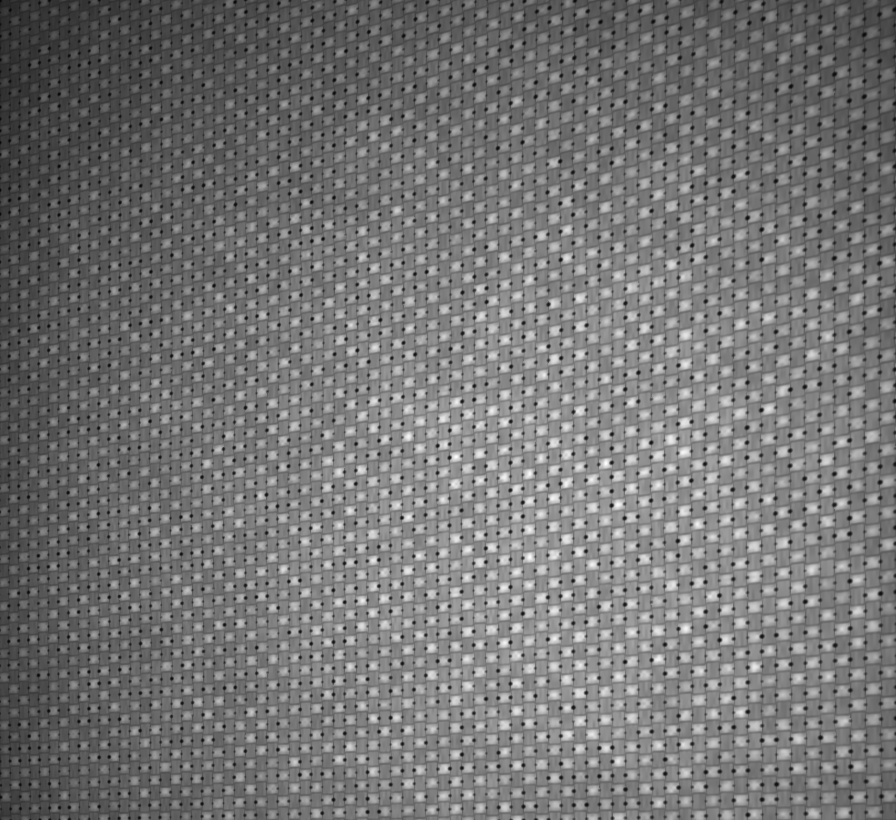
A Shadertoy shader for this texture:

```glsl
// Plain-woven grey cloth under a soft lamp: tall matt warp floats alternate with
// short shiny weft floats. A checkerboard of rounded cells is fanned out to the
// right, then shaded with soft seams, corner holes, fibres and a falling-off light.

const float COLUMNS = 75.0;              // warp threads across
const float COLUMN_SPREAD = 0.23;        // threads widen towards the right
const float ROWS_LEFT = 69.0;            // weft threads at the left edge
const float ROWS_RIGHT = 52.0;           // weft threads at the right edge
const float ROW_TILT = 1.5;              // rows climbed along the lower edge
const float WOBBLE = 0.20;               // thread wander, in cells
const float MIN_SOFTNESS = 0.10;         // blur of all edges, in cells
const float CELL_ASPECT = 0.88;          // column width over row height
const vec2 WARP_HALF_SIZE = vec2(0.45, 0.57);   // in rows
const float WARP_ROUNDING = 0.18;
const float HOLE_RADIUS = 0.14;          // in rows
const float WARP_TONE = 0.51;
const float WEFT_TONE = 0.74;
const float SEAM_TONE = 0.32;
const float HOLE_TONE = 0.07;
const vec2 LIGHT_CENTRE = vec2(0.63, 0.36);
const vec2 LIGHT_FALLOFF = vec2(1.55, 1.30);

float hash(vec2 p) {
    vec3 q = fract(vec3(p.xyx) * 0.1031);
    q += dot(q, q.yzx + 33.33);
    return fract((q.x + q.y) * q.z);
}

float noise(vec2 p) {
    vec2 i = floor(p), f = fract(p);
    f = f * f * (3.0 - 2.0 * f);
    return mix(mix(hash(i), hash(i + vec2(1, 0)), f.x),
               mix(hash(i + vec2(0, 1)), hash(i + vec2(1, 1)), f.x), f.y);
}

float roundedBox(vec2 p, vec2 halfSize, float radius) {
    vec2 q = abs(p) - halfSize + radius;
    return length(max(q, 0.0)) + min(max(q.x, q.y), 0.0) - radius;
}

// Canvas position to thread coordinates: one unit per column and per row
vec2 threadCoords(vec2 uv) {
    float column = COLUMNS * (uv.x + COLUMN_SPREAD * uv.x * (1.0 - uv.x));
    float row = uv.y * mix(ROWS_LEFT, ROWS_RIGHT, uv.x) - ROW_TILT * uv.x;
    vec2 wander = vec2(noise(uv * 5.0), noise(uv * 5.0 + 40.0)) - 0.5;
    return vec2(column, row) + WOBBLE * wander;
}

float weaveTone(vec2 p, float soft) {
    float column = floor(p.x);
    float along = p.y + mod(column, 2.0);            // alternate columns shift by one row
    float warpIndex = floor(along * 0.5);
    float weftIndex = floor(along * 0.5 + 0.5);
    float fromWarp = abs(along - 2.0 * warpIndex - 1.0);
    float fromWeft = 1.0 - fromWarp;
    float fromColumn = abs(p.x - column - 0.5);

    // Matt warp float with fine upright fibres
    float warpTone = WARP_TONE + 0.05 * (hash(vec2(column, warpIndex)) - 0.5);
    warpTone *= 0.92 + 0.16 * noise(p * vec2(5.0, 1.6));

    // Shiny weft float, brightest in the middle of its bulge
    float weftTone = WEFT_TONE + 0.14 * (hash(vec2(column, weftIndex) + 90.0) - 0.5);
    weftTone *= 0.90 + 0.20 * noise(p * vec2(3.5, 4.0) + 17.0);
    float bulge = exp(-2.2 * fromColumn * fromColumn - 3.0 * fromWeft * fromWeft);
    weftTone = mix(SEAM_TONE, weftTone, bulge);

    // Rounded warp cell laid over the weft, with a soft dark rim
    float edge = roundedBox(vec2(fromColumn * CELL_ASPECT, fromWarp),
                            WARP_HALF_SIZE, WARP_ROUNDING);
    float tone = mix(warpTone, weftTone, smoothstep(-soft, soft, edge));
    float rim = 1.0 - smoothstep(0.0, 0.05 + soft, abs(edge));
    tone = mix(tone, SEAM_TONE, rim * mix(0.25, 0.55, noise(p * 1.7 + 8.0)));

    // Small open holes at thread crossings
    vec2 corner = floor(p + 0.5);
    float holeDistance = length((p - corner) * vec2(CELL_ASPECT, 1.0));
    float openness = mix(0.5, 1.0, hash(corner + 31.0));
    float hole = 1.0 - smoothstep(-soft, soft, holeDistance - HOLE_RADIUS * openness);
    return mix(tone, HOLE_TONE, hole * openness);
}

float lightAt(vec2 uv) {
    vec2 d = uv - LIGHT_CENTRE;
    float lamp = exp(-dot(d * d, LIGHT_FALLOFF));
    float edge = smoothstep(-0.12, 0.10, uv.x) * smoothstep(1.16, 0.94, uv.x);
    return 1.16 * lamp * mix(0.72, 1.0, edge);
}

void mainImage(out vec4 fragColor, in vec2 fragCoord) {
    vec2 uv = fragCoord / iResolution.xy;
    vec2 p = threadCoords(uv);
    vec2 pixel = fwidth(p);
    float soft = max(MIN_SOFTNESS, 0.6 * max(pixel.x * CELL_ASPECT, pixel.y));
    float tone = weaveTone(p, soft) * lightAt(uv);
    tone *= 0.96 + 0.08 * noise(uv * 24.0);          // faint cloudiness
    fragColor = vec4(vec3(clamp(tone, 0.0, 1.0)), 1.0);
}
```
